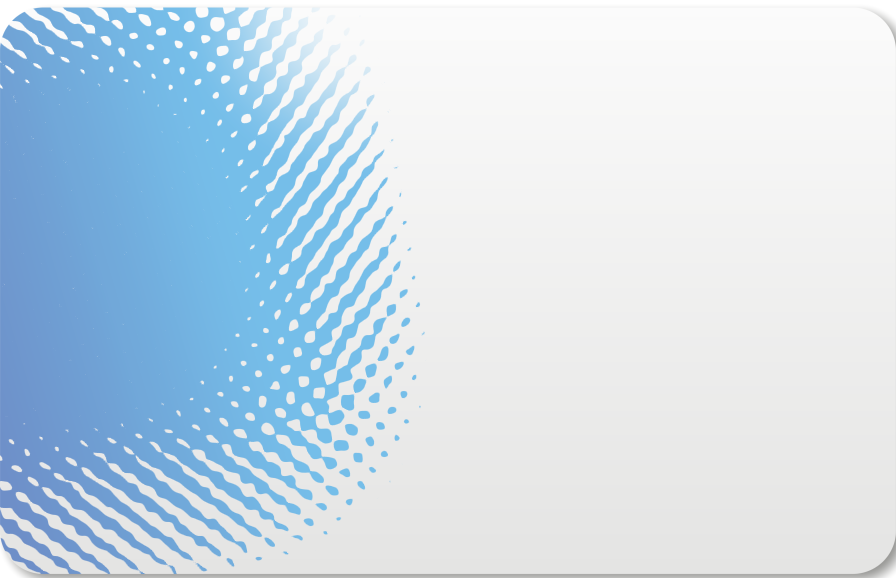
Write a Shadertoy shader that draws this background.

```glsl
const float TAU = 6.2831853;

// Card, in units of the canvas height
const vec2 CARD_MARGIN = vec2(0.0, 0.007);
const float CARD_TOP_GAP = 0.013;
const float CARD_RADIUS = 0.075;
const vec2 SHADOW_OFFSET = vec2(0.012, -0.010);
const float SHADOW_BLUR = 0.018;

// Halftone disc
const vec2 DISC_CENTER = vec2(0.121, 0.556);
const float SOLID_RADIUS = 0.275;
const float OUTER_RADIUS = 0.625;
const float OUTER_WAVE = 0.045;
const float FALLOFF = 1.45;
const vec2 GRID_ORIGIN = vec2(0.6155, 0.380);
const float GRID_ANGLE = 0.942;
const float CELL = 0.0345;
const float STREAK_ANGLE = 0.26;
const float STREAK_AMOUNT = 0.36;
const float ROUGHNESS = 0.22;

// Pale area at the top of the disc
const vec2 FADE_CENTER = vec2(0.626, 1.0);
const float FADE_RADIUS = 0.33;

const vec3 PAPER = vec3(1.0);
const vec3 SHADOW = vec3(0.60, 0.60, 0.59);
const vec3 CARD_LOW = vec3(0.893, 0.893, 0.889);
const vec3 CARD_HIGH = vec3(0.985);
const vec3 BLUE_DEEP = vec3(0.43, 0.56, 0.785);
const vec3 BLUE_MID = vec3(0.44, 0.65, 0.845);
const vec3 BLUE_BRIGHT = vec3(0.46, 0.745, 0.915);

float hash(vec2 p) {
    return fract(sin(dot(p, vec2(127.1, 311.7))) * 43758.5453);
}

float noise(vec2 p) {
    vec2 i = floor(p), f = fract(p);
    f = f * f * (3.0 - 2.0 * f);
    float low = mix(hash(i), hash(i + vec2(1.0, 0.0)), f.x);
    float high = mix(hash(i + vec2(0.0, 1.0)), hash(i + 1.0), f.x);
    return mix(low, high, f.y);
}

float roundedBox(vec2 p, vec2 halfSize, float radius) {
    vec2 q = abs(p) - halfSize + radius;
    return length(max(q, 0.0)) + min(max(q.x, q.y), 0.0) - radius;
}

// Rotated dot grid whose dots merge into streaks by direction
float halftone(vec2 p) {
    vec2 fromCenter = p - DISC_CENTER;
    float angle = atan(fromCenter.y, fromCenter.x);
    float outer = OUTER_RADIUS + OUTER_WAVE * cos(4.0 * (angle + 0.61));
    float spread = (length(fromCenter) - SOLID_RADIUS) / (outer - SOLID_RADIUS);
    float threshold = 2.0 * pow(max(spread, 0.0), FALLOFF) - 1.04;

    float c = cos(GRID_ANGLE), s = sin(GRID_ANGLE);
    vec2 d = p - GRID_ORIGIN;
    vec2 grid = vec2(c * d.x + s * d.y, c * d.y - s * d.x) / CELL;
    vec2 jitter = vec2(noise(grid * 2.3), noise(grid * 2.3 + 41.0)) - 0.5;
    vec2 wave = cos(TAU * (grid + ROUGHNESS * jitter));

    float streak = STREAK_AMOUNT * cos(2.0 * (angle - STREAK_ANGLE));
    float ink = dot(wave, vec2(0.5 - streak, 0.5 + streak)) - threshold;
    float blur = max(fwidth(ink), 0.001);
    return smoothstep(-0.6 * blur, 0.6 * blur, ink);
}

vec3 discColor(vec2 p, vec3 background) {
    float t = (p.x + 0.30 * (p.y - 0.2)) / 0.27;
    vec3 color = mix(BLUE_DEEP, BLUE_MID, clamp(t, 0.0, 1.0));
    color = mix(color, BLUE_BRIGHT, smoothstep(0.8, 2.1, t));
    float fade = 1.0 - smoothstep(0.04, FADE_RADIUS, distance(p, FADE_CENTER));
    return mix(color, background, 0.92 * fade);
}

void mainImage(out vec4 fragColor, in vec2 fragCoord) {
    vec2 p = fragCoord / iResolution.y;
    float pixel = 1.0 / iResolution.y;
    vec2 low = CARD_MARGIN;
    vec2 high = vec2(iResolution.x / iResolution.y, 1.0 - CARD_TOP_GAP);
    vec2 center = 0.5 * (low + high);
    vec2 halfSize = 0.5 * (high - low);

    // Soft shadow on the paper
    float shadowDist = roundedBox(p - center - SHADOW_OFFSET, halfSize, CARD_RADIUS);
    float shade = 1.0 - smoothstep(-SHADOW_BLUR, SHADOW_BLUR, shadowDist);
    vec3 color = mix(PAPER, SHADOW, shade);

    // Card with its printed disc
    vec3 card = mix(CARD_LOW, CARD_HIGH, clamp(p.y, 0.0, 1.0));
    card = mix(card, discColor(p, card), halftone(p));
    float cardDist = roundedBox(p - center, halfSize, CARD_RADIUS);
    color = mix(color, card, 1.0 - smoothstep(-0.7 * pixel, 0.7 * pixel, cardDist));

    fragColor = vec4(color, 1.0);
}
```
